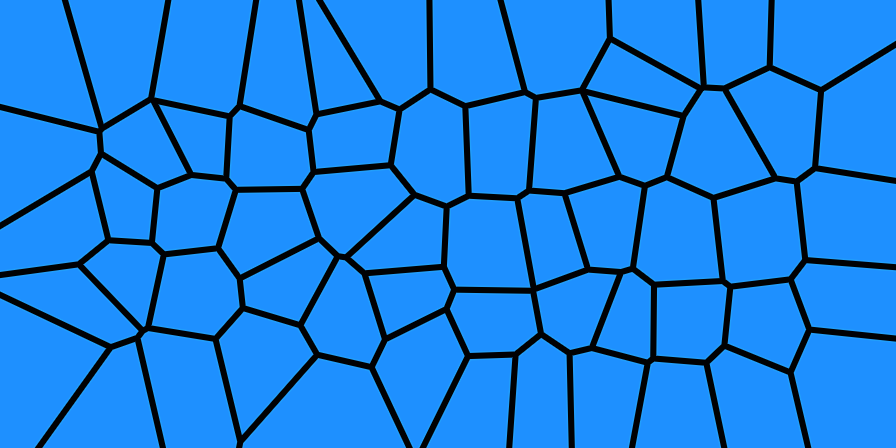
Write a Shadertoy shader that draws this pattern.

```glsl
#define COLUMNS 12
#define ROWS 5
#define JITTER 0.80
#define STAGGER 0.22
#define INSET 0.055
#define HALF_WIDTH 0.0068
#define RIM_WIDTH 0.0022
#define SEED 17.0

const vec3 CELL_BLUE = vec3(0.118, 0.563, 1.0);
const vec3 RIM_BLUE = vec3(0.13, 0.62, 0.99);
const vec3 LINE_BLACK = vec3(0.0, 0.005, 0.01);

vec2 hash2(vec2 p) {
    vec3 q = fract(vec3(p.xyx + SEED) * vec3(0.1031, 0.1030, 0.0973));
    q += dot(q, q.yzx + 33.33);
    return fract((q.xx + q.yz) * q.zy);
}

// Jittered, staggered site inside the inset canvas; none lie beyond the border
vec2 sitePosition(int index, vec2 canvas) {
    vec2 cell = vec2(index % COLUMNS, index / COLUMNS);
    vec2 offset = 0.5 + JITTER * (hash2(cell) - 0.5);
    offset.x += STAGGER * (mod(cell.y, 2.0) - 0.5);
    vec2 unit = (cell + offset) / vec2(COLUMNS, ROWS);
    return INSET + unit * (canvas - 2.0 * INSET);
}

// Exact distance to the nearest border between Voronoi cells
float borderDistance(vec2 p, vec2 canvas) {
    int nearest = 0;
    float best = 1e6;
    vec2 home = vec2(0.0);
    for (int i = 0; i < COLUMNS * ROWS; i++) {
        vec2 site = sitePosition(i, canvas);
        vec2 toSite = site - p;
        float d = dot(toSite, toSite);
        if (d < best) {
            best = d;
            nearest = i;
            home = site;
        }
    }

    float border = 1e6;
    for (int i = 0; i < COLUMNS * ROWS; i++) {
        if (i == nearest) continue;
        vec2 site = sitePosition(i, canvas);
        border = min(border, dot(0.5 * (home + site) - p, normalize(site - home)));
    }
    return border;
}

void mainImage(out vec4 fragColor, in vec2 fragCoord) {
    float pixel = 1.0 / iResolution.y;
    vec2 canvas = vec2(iResolution.x * pixel, 1.0);
    float d = borderDistance(fragCoord * pixel, canvas) - HALF_WIDTH;

    // Faint bright rim, then the antialiased line
    float rim = 1.0 - smoothstep(RIM_WIDTH, RIM_WIDTH + pixel, d);
    float fill = clamp(d / pixel + 0.5, 0.0, 1.0);
    vec3 color = mix(LINE_BLACK, mix(CELL_BLUE, RIM_BLUE, rim), fill);
    fragColor = vec4(color, 1.0);
}
```
